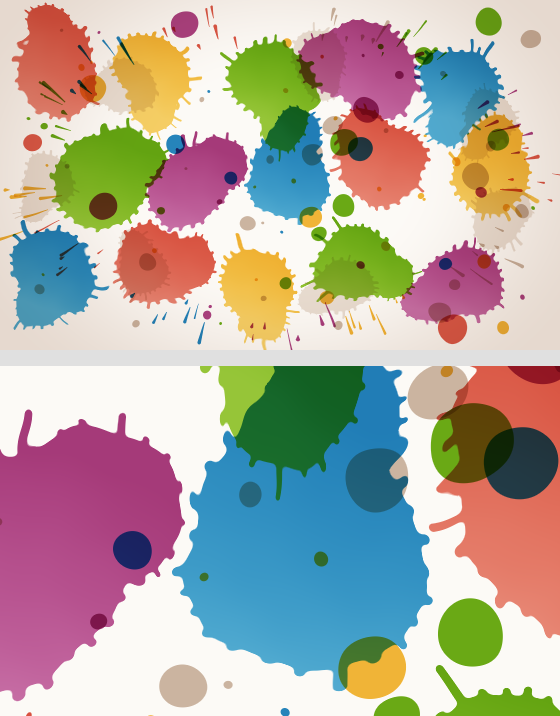
Top: the whole. Bottom: its middle third, enlarged.
Reproduce this background procedurally as a WebGL 1 fragment shader.

```glsl
precision highp float;

uniform vec2 u_resolution;

const float TAU = 6.28318;

vec2 hash2(float n) {
  return fract(sin(vec2(n * 12.9898 + 1.3, n * 78.233 + 4.7)) * 43758.5);
}

vec2 gradientAt(vec2 cell) {
  float a = TAU * hash2(dot(cell, vec2(1.0, 57.0))).x;
  return vec2(cos(a), sin(a));
}

float gradientNoise(vec2 p) {
  vec2 i = floor(p), f = fract(p);
  vec2 u = f * f * f * (f * (f * 6.0 - 15.0) + 10.0);
  vec2 e = vec2(1.0, 0.0);
  float low = mix(dot(gradientAt(i), f), dot(gradientAt(i + e.xy), f - e.xy), u.x);
  float high = mix(dot(gradientAt(i + e.yx), f - e.yx),
                   dot(gradientAt(i + e.xx), f - e.xx), u.x);
  return mix(low, high, u.y);
}

vec2 noiseWarp(vec2 p) {
  return vec2(gradientNoise(p), gradientNoise(p + vec2(19.3, 7.1)));
}

float smoothMin(float a, float b, float k) {
  float h = max(k - abs(a - b), 0.0) / k;
  return min(a, b) - 0.25 * h * h * k;
}

vec3 inkColour(float hue) {
  if (hue < 0.5) return vec3(0.89, 0.44, 0.37);  // red
  if (hue < 1.5) return vec3(0.22, 0.60, 0.80);  // blue
  if (hue < 2.5) return vec3(0.73, 0.34, 0.59);  // magenta
  if (hue < 3.5) return vec3(0.50, 0.73, 0.14);  // green
  if (hue < 4.5) return vec3(0.96, 0.77, 0.30);  // yellow
  return vec3(0.84, 0.77, 0.71);                 // beige
}

// Deepens (above 1) or lightens (below 1) an ink
vec3 strengthen(vec3 ink, float amount) {
  return pow(ink, vec3(amount));
}

// Round body with one rounded drip per angular sector
float splatDistance(vec2 p, float radius, float drips, float seed) {
  float sector = floor(atan(p.y, p.x) / TAU * drips + 0.5);
  float turn = sector / drips * TAU;
  vec2 h = hash2(seed + mod(sector, drips));
  vec2 axis = vec2(cos(turn), sin(turn));
  vec2 q = vec2(dot(p, axis), dot(p, vec2(-axis.y, axis.x)));
  float reach = radius * (1.0 + 0.09 * h.x + 0.45 * pow(h.y, 12.0));
  float drip = length(vec2(q.x - clamp(q.x, 0.0, reach), q.y));
  drip -= radius * mix(0.03, 0.055, h.x);
  return smoothMin(length(p) - radius, drip, radius * 0.06);
}

// Main splat joined to a smaller lobe
float blotDistance(vec2 p, float radius, float seed) {
  float a = TAU * hash2(seed).y;
  vec2 lobe = vec2(cos(a), sin(a)) * radius * 0.95;
  float body = splatDistance(p, radius, 27.0, seed);
  float side = splatDistance(p - lobe, radius * 0.62, 19.0, seed + 40.0);
  return smoothMin(body, side, radius * 0.15);
}

// Capsule that widens along its direction
float streakDistance(vec2 p, vec2 dir, float len, float width) {
  float t = clamp(dot(p, dir) / len, 0.0, 1.0);
  return length(p - dir * len * t) - width * mix(0.25, 1.0, t);
}

vec3 stamp(vec3 base, vec3 ink, float dist, float pixel) {
  return base * mix(vec3(1.0), ink, clamp(0.5 - dist / pixel, 0.0, 1.0));
}

void main() {
  float pixel = 1.0 / u_resolution.y;
  vec2 p = gl_FragCoord.xy * pixel;
  vec2 size = vec2(u_resolution.x * pixel, 1.0);
  vec2 warp = 0.045 * noiseWarp(p * 5.0) + 0.012 * noiseWarp(p * 19.0);

  // Paper with a warm vignette
  float rim = length((p / size - 0.5) * vec2(1.0, 0.8));
  vec3 colour = mix(vec3(0.99, 0.98, 0.965), vec3(0.90, 0.85, 0.81),
                    smoothstep(0.22, 0.62, rim));

  // Pale stains around the rim
  for (int i = 0; i < 7; i++) {
    float n = float(i), a = n / 7.0 * TAU + 0.5;
    vec2 centre = size * (0.5 + vec2(0.42, 0.34) * vec2(cos(a), sin(a)));
    float d = blotDistance(p + warp - centre, 0.075, n * 9.0 + 300.0);
    colour = stamp(colour, strengthen(inkColour(5.0), 0.5), d, pixel);
  }

  // Large blots on a staggered grid, no hue twice in a row or column
  for (int i = 0; i < 15; i++) {
    float n = float(i), row = floor(n / 5.0), column = mod(n, 5.0);
    vec2 h = hash2(n + 21.0);
    float hue = mod(10.0 - column - 2.0 * row, 5.0);
    float radius = 0.122 - 0.003 * hue + 0.03 * (h.x - 0.5) + 0.006;
    vec2 grid = vec2((column - 2.0) * 0.18 + 0.05 * (mod(row, 2.0) - 0.5),
                     (1.0 - row) * 0.29);
    vec2 centre = size * (0.5 + grid + (h - 0.5) * vec2(0.04, 0.08));
    vec2 q = p + warp - centre;
    float shade = clamp(0.5 + 0.5 * dot(q, vec2(0.3, 0.9)) / radius, 0.0, 1.0);
    vec3 ink = strengthen(inkColour(hue), mix(0.75, 1.35, shade));
    colour = stamp(colour, ink, blotDistance(q, radius, n * 61.0 + 5.0), pixel);
  }

  // Scattered drops, mostly small
  for (int i = 0; i < 80; i++) {
    float n = float(i);
    vec2 h = hash2(n + 700.0);
    vec2 centre = size * (0.04 + 0.92 * hash2(n + 900.0));
    float radius = mix(0.004, 0.042, pow(h.x, 2.5));
    vec3 ink = strengthen(inkColour(floor(6.0 * sqrt(h.y))), 1.25);
    colour = stamp(colour, ink, length(p + 0.3 * warp - centre) - radius, pixel);
  }

  // Clusters of streaks flung outwards
  for (int i = 0; i < 91; i++) {
    float n = float(i), cluster = floor(n / 7.0);
    vec2 h = hash2(n + 1200.0), k = hash2(n + 1500.0);
    float a = cluster * 2.4 + 0.4 * (h.x - 0.5);
    vec2 ray = vec2(cos(a), sin(a));
    vec2 start = size * (0.5 + ray * vec2(0.45, 0.43) * (0.86 + 0.24 * h.y));
    vec2 dir = normalize(ray + 0.3 * (k - 0.5));
    float d = streakDistance(p + 0.2 * warp - start, dir,
                             mix(0.01, 0.08, k.x * k.x), mix(0.002, 0.006, k.y));
    colour = stamp(colour, strengthen(inkColour(mod(cluster, 6.0)), 1.3), d, pixel);
  }

  gl_FragColor = vec4(colour, 1.0);
}
```
